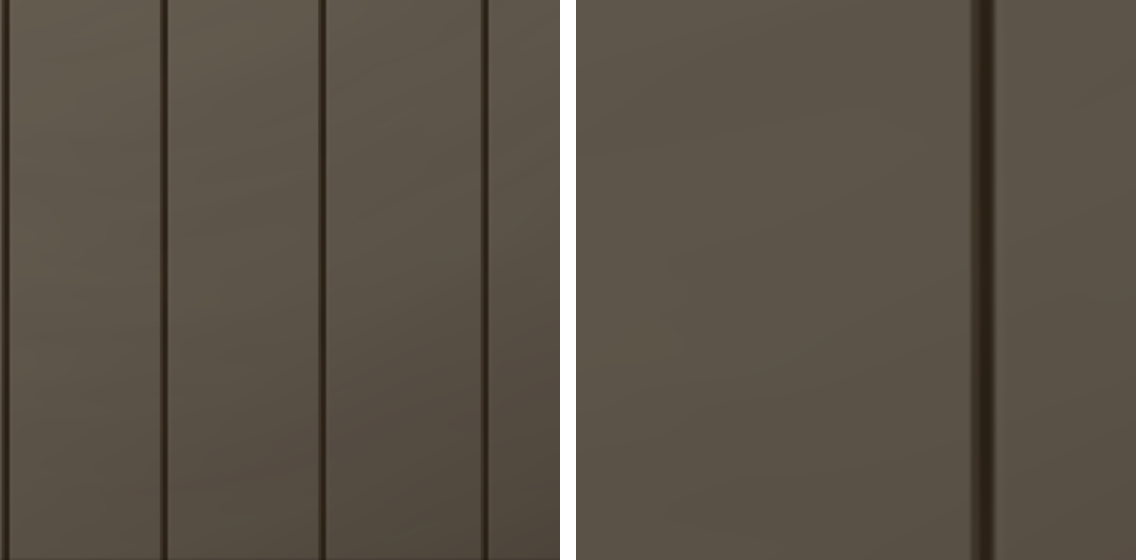
Left: the whole. Right: its middle third, enlarged.
Reproduce this texture procedurally as a Shadertoy shader.

```glsl
float hash(vec2 p) {
    return fract(sin(dot(p, vec2(127.1, 311.7))) * 43758.545);
}

float noise(vec2 p) {
    vec2 i = floor(p), f = fract(p);
    f = f * f * (3.0 - 2.0 * f);
    return mix(mix(hash(i), hash(i + vec2(1, 0)), f.x),
               mix(hash(i + vec2(0, 1)), hash(i + vec2(1, 1)), f.x), f.y);
}

// Signed horizontal distance to the closest groove centre
float grooveOffset(float x) {
    float nearest = 1.0;
    for (int i = 0; i < 4; i++) {
        float k = float(i);
        float d = x - 0.0104 - 0.2826 * k - 0.0075 * step(2.5, k);
        if (abs(d) < abs(nearest)) nearest = d;
    }
    return nearest;
}

// Painted face: light falls off towards the lower right
vec3 boardColor(vec2 uv) {
    float drop = pow(clamp(1.0 - uv.y, 0.0, 1.0), 1.5);
    float shade = 0.22 * uv.x + 0.45 * drop + 0.33 * uv.x * drop;
    vec3 color = mix(vec3(0.387, 0.355, 0.307), vec3(0.298, 0.263, 0.227), shade);

    // Faint slanted streaks alternating between olive and mauve
    float slope = uv.y - 0.28 * uv.x * uv.x;
    float warp = noise(uv * vec2(4.0, 5.0));
    float streak = noise(vec2(uv.x * 3.0 + warp, slope * 34.0 + 3.0 * warp)) - 0.5;
    float patches = noise(vec2(uv.x * 2.5, slope * 9.0) + 7.0) - 0.5;
    float middle = smoothstep(1.0, 0.6, uv.y);
    color += vec3(0.004, 0.009, 0.002) * streak * mix(0.4, 1.0, middle);
    return color + vec3(0.006, 0.010, 0.003) * patches;
}

void mainImage(out vec4 fragColor, in vec2 fragCoord) {
    vec2 uv = fragCoord / iResolution.xy;
    float d = grooveOffset(uv.x);
    vec3 color = boardColor(uv);

    // Soft lip on the right, then groove walls and its darker core
    color += 0.012 * smoothstep(0.004, 0.0, abs(d - 0.0105));
    float groove = 1.0 - smoothstep(0.0052, 0.0092, abs(d));
    float core = 1.0 - smoothstep(0.0015, 0.0055, abs(d - 0.0015));
    vec3 grooveColor = mix(vec3(0.235, 0.195, 0.150), vec3(0.165, 0.128, 0.083), core);
    grooveColor *= 0.96 + 0.08 * noise(vec2(uv.x * 3.0, uv.y * 12.0));
    color = mix(color, grooveColor, groove);

    // Slight shadow along the bottom edge
    color *= 1.0 - 0.12 * smoothstep(0.006, 0.0, uv.y);
    fragColor = vec4(color, 1.0);
}
```
